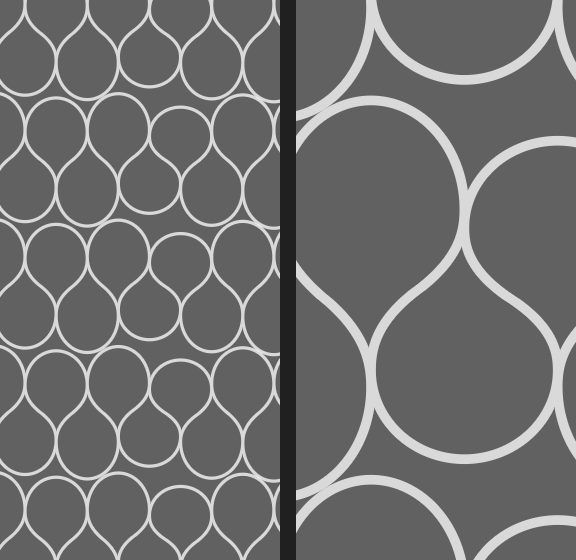
Left: the whole. Right: its middle third, enlarged.
Write a WebGL 1 fragment shader that draws this pattern.

```glsl
precision highp float;
// Bands of interlocking teardrops drawn as pale, translucent outlines on grey.
// Each band joins domed caps, S-shaped necks and rounded bowls in one distance
// field; neighbouring bands are blended, so crossing strokes turn brighter.

uniform vec2 u_resolution;

// Lengths are in column widths, with y measured downwards.
const float COLUMNS = 4.5;
const float BAND_PERIOD = 2.032;
const vec2 ORIGIN = vec2(-0.098, 1.406);
const float LINE_WIDTH = 0.052;
const float NECK_POWER = 2.3;
const float HALF_DROP = 0.5;

// Cap tops and bowl bottoms within a band, for a cycle of five columns.
const float CYCLE = 5.0;
const vec4 CAP_TOPS = vec4(0.088, 0.168, 0.100, 0.316);
const float CAP_TOP_LAST = 0.120;
const vec4 BOWL_ENDS = vec4(2.156, 2.227, 2.022, 2.215);
const float BOWL_END_LAST = 2.262;

// Shoulder heights shift by a fraction of the change in drop height.
const float SHOULDER_SHIFT = 0.45;
const vec2 CAP_REFERENCE = vec2(0.094, 0.68);
const vec2 BOWL_REFERENCE = vec2(2.227, 1.64);

const vec3 GROUND = vec3(0.38);
const vec3 STROKE = vec3(1.0);
const float STROKE_ALPHA = 0.76;
const float FAR = 10.0;

float cycleValue(vec4 firstFour, float last, float column) {
  float i = mod(column + 0.5, CYCLE);
  if (i < 1.0) return firstFour.x;
  if (i < 2.0) return firstFour.y;
  if (i < 3.0) return firstFour.z;
  if (i < 4.0) return firstFour.w;
  return last;
}

// Height of the widest point for a given end of the drop.
float shoulder(float end, vec2 reference) {
  return reference.y + SHOULDER_SHIFT * (end - reference.x);
}

// Distance to the half ellipse lying on the positive y side.
float halfEllipse(vec2 p, float height) {
  if (p.y < 0.0) return FAR;
  vec2 radii = vec2(HALF_DROP, height);
  float k = length(p / radii);
  float slope = max(length(p / (radii * radii)), 0.001);
  return abs(k - 1.0) * max(k, 0.001) / slope;
}

// Distance to the S-curve from a cap shoulder inwards to a bowl shoulder.
float neck(vec2 p, float startY, float endY) {
  float span = endY - startY;
  float t = (p.y - startY) / span;
  if (t < 0.0 || t > 1.0) return FAR;
  float u = 2.0 * min(t, 1.0 - t);
  float bend = 0.5 * pow(u, NECK_POWER);
  float curveX = HALF_DROP * (t < 0.5 ? 1.0 - bend : bend);
  float slope = HALF_DROP * NECK_POWER * pow(u, NECK_POWER - 1.0) / span;
  return abs(p.x - curveX) / sqrt(1.0 + slope * slope);
}

float bandDistance(vec2 p) {
  float nearest = floor(p.x + 0.5);
  float d = FAR;
  for (int k = -1; k <= 1; k++) {
    float column = nearest + float(k);
    float x = p.x - column;
    float top = cycleValue(CAP_TOPS, CAP_TOP_LAST, column);
    float leftEnd = cycleValue(BOWL_ENDS, BOWL_END_LAST, column - 1.0);
    float rightEnd = cycleValue(BOWL_ENDS, BOWL_END_LAST, column);
    float capY = shoulder(top, CAP_REFERENCE);
    float leftY = shoulder(leftEnd, BOWL_REFERENCE);
    float rightY = shoulder(rightEnd, BOWL_REFERENCE);

    d = min(d, halfEllipse(vec2(x, capY - p.y), capY - top));
    d = min(d, halfEllipse(vec2(x - HALF_DROP, p.y - rightY), rightEnd - rightY));
    d = min(d, neck(vec2(-x, p.y), capY, leftY));
    d = min(d, neck(vec2(x, p.y), capY, rightY));
  }
  return d;
}

void main() {
  float pixel = COLUMNS / u_resolution.x;
  vec2 p = vec2(gl_FragCoord.x, u_resolution.y - gl_FragCoord.y) * pixel - ORIGIN;
  float localY = mod(p.y, BAND_PERIOD);

  // The current band overlaps the end of the band above it.
  vec3 color = GROUND;
  for (int band = 0; band < 2; band++) {
    float d = bandDistance(vec2(p.x, localY + float(band) * BAND_PERIOD));
    float coverage = clamp((0.5 * LINE_WIDTH - d) / pixel + 0.5, 0.0, 1.0);
    color = mix(color, STROKE, STROKE_ALPHA * coverage);
  }
  gl_FragColor = vec4(color, 1.0);
}
```
